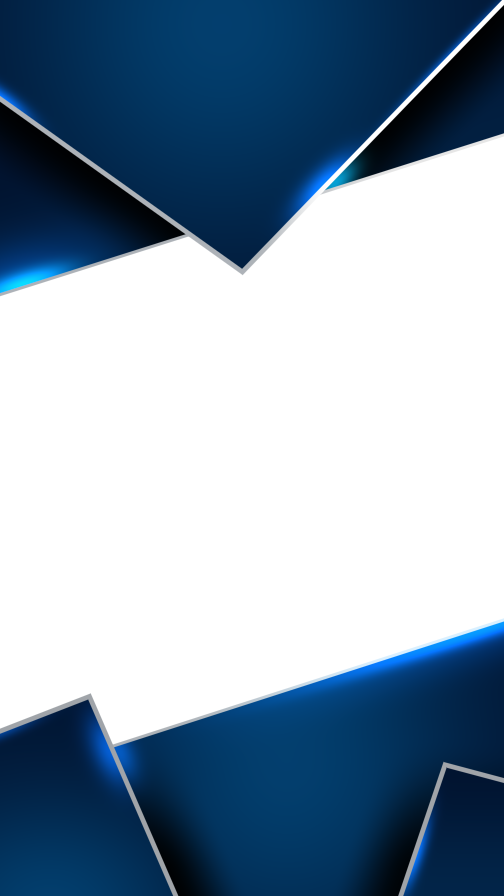
Reproduce this background procedurally as a WebGL 1 fragment shader.

```glsl
precision highp float;
// Overlapping navy panels with silver rims and blue glints around a white diagonal band.
uniform vec2 u_resolution;

#define NAVY vec3(0.005, 0.075, 0.185)
#define AZURE vec3(0.01, 0.245, 0.43)
#define SILVER vec3(0.68, 0.70, 0.72)
#define GLINT vec3(0.02, 0.42, 0.95)
#define CYAN vec3(0.02, 0.62, 0.82)
#define RIM 0.0095
#define THIN_RIM 0.006
#define SHADOW_REACH 0.13

// Signed distance to the line a-b, negative on its left side.
float side(vec2 p, vec2 a, vec2 b) {
  vec2 t = normalize(b - a);
  return dot(p - a, vec2(t.y, -t.x));
}

// Signed distance to the wedge a-b-c with its tip at b.
float wedge(vec2 p, vec2 a, vec2 b, vec2 c) {
  return max(side(p, a, b), side(p, b, c));
}

// Antialiased coverage of a signed distance.
float cover(float d) {
  float px = 1.0 / u_resolution.x;
  return 1.0 - smoothstep(-0.7 * px, 0.7 * px, d);
}

// Radial blue gradient.
vec3 sheen(vec2 p, vec2 center, vec2 size) {
  vec2 q = (p - center) / size;
  return mix(NAVY, AZURE, exp(-dot(q, q)));
}

// Soft elliptical highlight stretched along a direction.
float glow(vec2 p, vec2 center, vec2 direction, vec2 size) {
  vec2 t = normalize(direction);
  vec2 q = p - center;
  q = vec2(dot(q, t), dot(q, vec2(-t.y, t.x))) / size;
  return exp(-dot(q, q));
}

// Darkening cast outside a panel edge.
float shade(float d, float strength) {
  return 1.0 - strength * (1.0 - smoothstep(0.0, SHADOW_REACH, d));
}

// Lay a panel with a rim over the colour below.
vec3 panel(vec3 below, float d, vec3 fill, vec3 rim, float width) {
  vec3 body = mix(rim, fill, cover(d + width));
  return mix(below, body, cover(d));
}

void main() {
  vec2 p = gl_FragCoord.xy / u_resolution * vec2(1.0, 16.0 / 9.0);

  // Panel shapes
  vec2 upDir = vec2(1.0, 0.317);
  float upper = side(p, vec2(0.0, 1.19), vec2(1.0, 1.507));
  float lower = side(p, vec2(1.0, 0.551), vec2(0.2315, 0.303));
  float top = wedge(p, vec2(0.0, 1.576), vec2(0.4815, 1.232), vec2(1.0, 1.768));
  float left = wedge(p, vec2(0.354, 0.0), vec2(0.18, 0.402), vec2(0.0, 0.332));
  float right = wedge(p, vec2(1.0, 0.234), vec2(0.88, 0.266), vec2(0.79, 0.0));

  vec3 color = vec3(1.0);

  // Upper band in the shadow of the top wedge
  vec3 fill = mix(NAVY, AZURE, 0.28 * smoothstep(0.25, 0.0, -upper));
  fill *= shade(top, 0.95);
  fill += CYAN * glow(p, vec2(0.045, 1.213), upDir, vec2(0.09, 0.023));
  fill += GLINT * 0.3 * glow(p, vec2(0.03, 1.22), upDir, vec2(0.16, 0.07));
  fill += CYAN * glow(p, vec2(0.665, 1.415), vec2(0.7, 0.7), vec2(0.055, 0.026));
  vec3 rim = mix(SILVER, vec3(0.9), smoothstep(0.5, 0.8, p.x));
  color = panel(color, upper, fill, rim, THIN_RIM);

  // Lower band in the shadow of both bottom wedges
  fill = sheen(p, vec2(0.57, 0.27), vec2(0.36, 0.42));
  float depth = smoothstep(0.32, 0.05, p.y);
  fill *= shade(left, 0.95 * depth) * shade(right, 0.9 * depth);
  fill += GLINT * 0.95 * glow(p, vec2(1.0, 0.542), vec2(1.0, 0.322), vec2(0.34, 0.019));
  fill += GLINT * 0.25 * glow(p, vec2(0.95, 0.52), vec2(1.0, 0.322), vec2(0.4, 0.055));
  fill += GLINT * 0.5 * glow(p, vec2(0.235, 0.285), vec2(-0.4, 0.9), vec2(0.06, 0.03));
  rim = mix(SILVER, vec3(0.85, 0.94, 1.0), smoothstep(0.3, 0.8, p.x));
  color = panel(color, lower, fill, rim, THIN_RIM);

  // Top wedge
  fill = sheen(p, vec2(0.44, 1.73), vec2(0.4, 0.42));
  fill += GLINT * 0.9 * glow(p, vec2(0.645, 1.407), vec2(0.7, 0.72), vec2(0.075, 0.03));
  fill += GLINT * 0.6 * glow(p, vec2(0.9, 1.67), vec2(0.7, 0.72), vec2(0.16, 0.013));
  fill += GLINT * 0.9 * glow(p, vec2(0.0, 1.58), vec2(0.8, -0.57), vec2(0.07, 0.02));
  rim = mix(SILVER, vec3(1.0), smoothstep(0.5, 0.66, p.x));
  color = panel(color, top, fill, rim, RIM);

  // Bottom left wedge
  fill = sheen(p, vec2(0.1, -0.03), vec2(0.3, 0.24));
  fill += GLINT * 0.65 * glow(p, vec2(0.22, 0.29), vec2(-0.4, 0.92), vec2(0.07, 0.035));
  fill += GLINT * 0.4 * glow(p, vec2(0.0, 0.325), vec2(1.0, 0.38), vec2(0.08, 0.014));
  color = panel(color, left, fill, SILVER * 0.92, RIM);

  // Bottom right wedge
  fill = mix(NAVY, AZURE, 0.4 * smoothstep(0.27, 0.0, p.y));
  fill += GLINT * 0.8 * glow(p, vec2(0.825, 0.085), vec2(0.3, 0.95), vec2(0.075, 0.016));
  color = panel(color, right, fill, SILVER * 0.92, RIM);

  gl_FragColor = vec4(clamp(color, 0.0, 1.0), 1.0);
}
```
